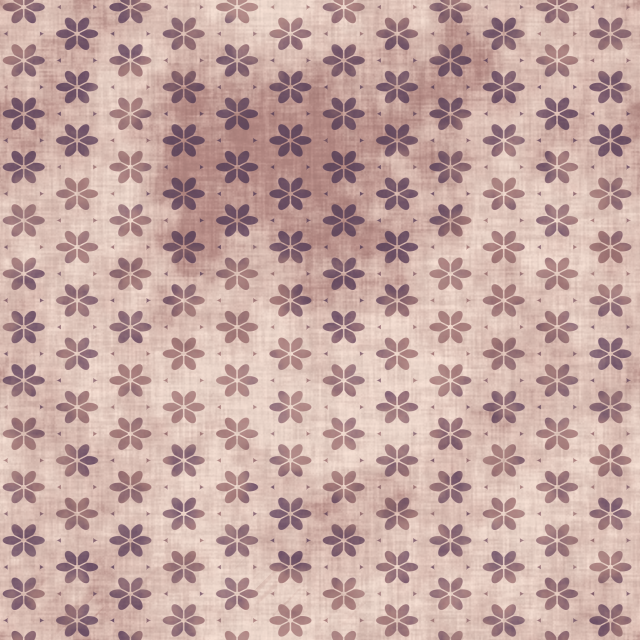
A WebGL 2 fragment shader for this pattern:

```glsl
#version 300 es
precision highp float;

uniform vec2 u_resolution;
out vec4 fragColor;

const float PI = 3.14159;

float hash(vec2 p) {
  vec3 h = fract(p.xyx * 0.1031);
  h += dot(h, h.yzx + 33.33);
  return fract((h.x + h.y) * h.z);
}

// Value noise that wraps after whole-numbered freq lattice cells
float noise(vec2 p, vec2 freq, float seed) {
  vec2 i = floor(p), f = p - i;
  f = f * f * (3.0 - 2.0 * f);
  vec2 a = mod(i, freq) + seed, b = mod(i + 1.0, freq) + seed;
  return mix(mix(hash(a), hash(vec2(b.x, a.y)), f.x),
             mix(hash(vec2(a.x, b.y)), hash(b), f.x), f.y);
}

float tiled(vec2 uv, vec2 freq, float seed) {
  return noise(uv * freq, freq, seed);
}

float fbm(vec2 uv, float freq, float seed) {
  float sum = 0.0, amp = 0.5;
  for (int i = 0; i < 5; i++) {
    sum += amp * tiled(uv, vec2(freq), seed + float(i) * 17.0);
    freq *= 2.0;
    amp *= 0.55;
  }
  return sum;
}

// Soft stain that continues across the tile edges
float blot(vec2 uv, vec2 center, vec2 size) {
  vec2 d = (fract(uv - center + 0.5) - 0.5) / size;
  return exp(-dot(d, d));
}

// Six petals: an ellipse clipped by its sixty degree wedge
float flowerDistance(vec2 p) {
  p.y /= 0.87;
  float angle = mod(atan(p.y, p.x) + PI / 6.0, PI / 3.0) - PI / 6.0;
  vec2 q = length(p) * vec2(cos(angle), abs(sin(angle)));
  vec2 radii = vec2(0.172, 0.094), e = (q - vec2(0.222, 0.0)) / radii;
  float k = length(e);
  float ellipse = k * (k - 1.0) / max(length(e / radii), 0.001);
  float wedge = 0.866 * q.y - 0.5 * q.x + 0.014;
  return max(ellipse, wedge);
}

// Pair of small outward-pointing darts
float dartDistance(vec2 p) {
  vec2 q = vec2(abs(p.x) - 0.336, abs(p.y));
  return max(-q.x - 0.032, 0.87 * q.y + 0.5 * q.x - 0.018);
}

void main() {
  vec2 uv = gl_FragCoord.xy / u_resolution;
  float edge = 12.0 / min(u_resolution.x, u_resolution.y) * 0.75;

  // Twelve columns of twelve flowers, every other column dropped by half
  vec2 grid = uv * 12.0 + vec2(0.055, 0.633);
  grid.y += 0.5 * mod(floor(grid.x), 2.0);
  vec2 cell = mod(floor(grid), 12.0);
  vec2 p = fract(grid) - 0.5;
  float flower = flowerDistance(p);
  float dart = dartDistance(vec2(p.x, 0.5 - abs(p.y)));
  float motif = 1.0 - smoothstep(-edge, edge, min(flower, dart));

  // Woven threads and grain
  float across = tiled(uv, vec2(40.0, 320.0), 3.0) - 0.5;
  float upright = tiled(uv, vec2(320.0, 34.0), 41.0) - 0.5;
  float slub = tiled(uv, vec2(9.0, 110.0), 23.0) + tiled(uv, vec2(110.0, 7.0), 59.0) - 1.0;
  float grain = tiled(uv, vec2(384.0), 7.0) - 0.5;
  float weave = across + upright + 0.5 * slub + 0.6 * grain;

  // Blotches, heavier in the upper half
  float cloud = fbm(uv, 5.0, 11.0) / 1.05;
  float mottle = fbm(uv, 24.0, 71.0) / 1.05;
  float upper = 0.5 + 0.5 * cos(2.0 * PI * (uv.y - 0.74));
  float soil = 0.9 * blot(uv, vec2(0.29, 0.74), vec2(0.06, 0.2))
             + 0.6 * blot(uv, vec2(0.71, 0.93), vec2(0.08, 0.09))
             + 0.4 * blot(uv, vec2(0.46, 0.7), vec2(0.22, 0.14))
             + 0.3 * blot(uv, vec2(0.95, 0.55), vec2(0.09, 0.06));
  float stain = smoothstep(0.3, 1.15, 0.75 * cloud + 0.45 * mottle
              + 0.16 * upper + 0.35 * soil - 0.05);

  // Diagonal creases near the lower edge
  vec2 slant = vec2(90.0 * (uv.x - uv.y), 6.0 * (uv.x + uv.y));
  float crease = smoothstep(0.72, 0.95, noise(slant, vec2(90.0, 6.0), 31.0))
               * blot(uv, vec2(0.28, 0.06), vec2(0.22, 0.06));

  // Cream cloth
  float dirt = clamp(stain * 0.95 + crease * 0.4 - 0.12 * weave, 0.0, 1.0);
  vec3 cloth = mix(vec3(0.92, 0.835, 0.79), vec3(0.85, 0.735, 0.695), smoothstep(0.0, 0.5, dirt));
  cloth = mix(cloth, vec3(0.69, 0.52, 0.50), smoothstep(0.4, 1.0, dirt));

  // Rose ink bleeding into violet, thinned along the threads
  float violet = smoothstep(0.4, 0.8, fbm(uv, 14.0, 97.0) * 0.75 + 0.5 * stain
               + 0.1 * (hash(cell + 5.0) - 0.5));
  vec3 ink = mix(vec3(0.62, 0.45, 0.45), vec3(0.45, 0.33, 0.42), violet);
  ink *= 1.04 - 0.18 * stain;
  float cover = 0.89 + 0.12 * weave + 0.2 * (stain - 0.4) + 0.15 * (mottle - 0.5);
  vec3 color = mix(cloth, ink, motif * clamp(cover, 0.55, 1.0));

  color *= 1.0 + 0.045 * weave;
  fragColor = vec4(color, 1.0);
}
```
